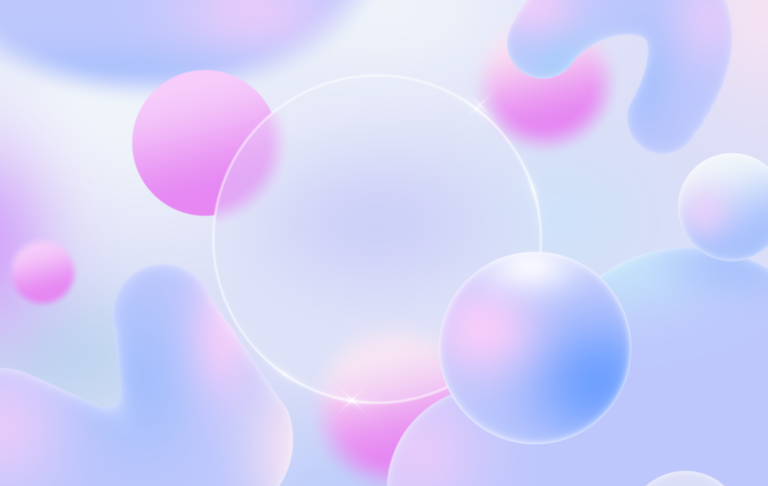
Write a Shadertoy shader that draws this background.

```glsl
const vec3 MIST = vec3(0.86, 0.87, 0.97);
const vec3 FROST = vec3(0.94, 0.96, 0.98);
const vec3 PERIWINKLE = vec3(0.74, 0.78, 0.99);
const vec3 SKY = vec3(0.62, 0.74, 0.99);
const vec3 AZURE = vec3(0.42, 0.62, 1.0);
const vec3 AQUA = vec3(0.77, 0.90, 0.98);
const vec3 BLUSH = vec3(0.96, 0.80, 0.98);
const vec3 PEACH = vec3(0.98, 0.89, 0.95);
const vec3 ORCHID = vec3(0.90, 0.53, 0.95);
const vec3 VIOLET = vec3(0.82, 0.62, 0.98);
const vec3 WHITE = vec3(1.0);

const vec3 GLASS = vec3(0.776, 0.508, 0.337);      // centre, radius
const vec3 MAIN_BALL = vec3(1.101, 0.284, 0.198);
const vec3 SIDE_BALL = vec3(1.506, 0.574, 0.111);
const float GLASS_BLUR = 0.028;
const int TUBE_STEPS = 32;
const vec2 GLINTS[4] = vec2[4](vec2(0.988, 0.784), vec2(0.724, 0.177),
                               vec2(1.097, 0.609), vec2(0.586, 0.228));

float circle(vec2 p, vec3 c) { return length(p - c.xy) - c.z; }

// Tapered capsule; each end holds centre and radius
float taper(vec2 p, vec3 a, vec3 b) {
    vec2 axis = b.xy - a.xy;
    float t = clamp(dot(p - a.xy, axis) / dot(axis, axis), 0.0, 1.0);
    return circle(p, mix(a, b, t));
}

float smoothMin(float a, float b, float k) {
    float h = max(k - abs(a - b), 0.0) / k;
    return min(a, b) - h * h * k * 0.25;
}

// Thick cubic curve that swells in the middle
float tube(vec2 p) {
    float d = 10.0;
    for (int i = 0; i <= TUBE_STEPS; i++) {
        float t = float(i) / float(TUBE_STEPS), s = 1.0 - t;
        vec2 c = s * s * s * vec2(1.117, 0.912) + 3.0 * s * s * t * vec2(1.235, 1.103)
               + 3.0 * s * t * t * vec2(1.545, 1.041) + t * t * t * vec2(1.364, 0.757);
        d = min(d, circle(p, vec3(c, 0.074 + 0.021 * sin(3.14159 * t))));
    }
    return d;
}

float cover(float d, float soft) { return smoothstep(soft, -soft, d); }

// Soft elliptical patch of colour
vec3 glow(vec3 col, vec3 tint, vec2 p, vec2 centre, vec2 size, float amount) {
    vec2 q = (p - centre) / size;
    return mix(col, tint, amount * exp(-dot(q, q)));
}

vec3 rim(vec3 col, float d, float width, float amount) {
    return mix(col, WHITE, amount * exp(-abs(d) / width));
}

vec3 pinkBall(vec3 col, vec2 p, vec3 ball, vec3 top, float soft) {
    vec2 q = (p - ball.xy) / ball.z;
    vec3 body = mix(ORCHID, top, smoothstep(-0.8, 0.9, q.y - 0.25 * q.x));
    return mix(col, body, cover(circle(p, ball), soft));
}

vec3 backdrop(vec2 p) {
    vec3 col = glow(MIST, FROST, p, vec2(0.2, 0.78), vec2(0.4, 0.3), 1.0);
    col = glow(col, FROST, p, vec2(0.8, 0.98), vec2(0.35, 0.2), 0.9);
    col = glow(col, SKY, p, vec2(0.72, -0.05), vec2(0.3, 0.2), 0.5);
    col = glow(col, vec3(0.72, 0.83, 0.93), p, vec2(0.14, 0.27), vec2(0.22, 0.14), 0.8);
    col = glow(col, VIOLET, p, vec2(-0.04, 0.50), vec2(0.15, 0.20), 0.9);
    col = glow(col, AQUA, p, vec2(1.15, 0.55), vec2(0.2, 0.16), 0.5);
    col = glow(col, PEACH, p, vec2(1.58, 0.98), vec2(0.16, 0.2), 0.8);
    // Blurred dome in the upper left corner
    float dome = (length((p - vec2(0.31, 1.12)) / vec2(0.45, 0.30)) - 1.0) * 0.3;
    vec3 body = glow(PERIWINKLE, BLUSH, p, vec2(0.52, 0.98), vec2(0.16, 0.1), 0.7);
    body = glow(body, SKY, p, vec2(0.22, 0.86), vec2(0.3, 0.05), 0.5);
    return mix(col, body, cover(dome, 0.04));
}

void mainImage(out vec4 fragColor, in vec2 fragCoord) {
    vec2 p = fragCoord / iResolution.y;
    float aa = 1.2 / iResolution.y;
    float pane = circle(p, GLASS);
    float inside = cover(pane, aa);
    vec3 col = backdrop(p);

    // Pink balls, blurred where the glass covers them
    col = pinkBall(col, p, vec3(0.422, 0.706, 0.150), BLUSH, mix(aa, GLASS_BLUR, inside));
    col = pinkBall(col, p, vec3(0.088, 0.440, 0.064), BLUSH, 0.012);
    col = pinkBall(col, p, vec3(1.121, 0.835, 0.125), PEACH, 0.035);
    col = pinkBall(col, p, vec3(0.813, 0.167, 0.150), PEACH, 0.04);

    // Frosted glass disc with a bright edge
    vec3 frosted = mix(col, FROST, 0.22);
    frosted = glow(frosted, vec3(0.79, 0.80, 0.97), p, vec2(0.77, 0.54), vec2(0.26, 0.15), 0.8);
    col = mix(col, frosted, inside);
    col = mix(col, WHITE, 0.65 * cover(abs(pane) - 0.002, aa + 0.001));

    // Left blob
    float d = smoothMin(taper(p, vec3(0.335, 0.352, 0.105), vec3(0.428, 0.095, 0.175)),
                        taper(p, vec3(0.0, 0.095, 0.148), vec3(0.226, -0.008, 0.148)), 0.06);
    vec3 body = glow(PERIWINKLE, SKY, p, vec2(0.28, 0.22), vec2(0.13, 0.16), 0.8);
    body = glow(body, BLUSH, p, vec2(0.46, 0.31), vec2(0.07, 0.13), 0.9);
    body = glow(body, BLUSH, p, vec2(0.0, 0.12), vec2(0.13, 0.13), 0.7);
    body = glow(body, PEACH, p, vec2(0.60, 0.08), vec2(0.10, 0.16), 0.8);
    col = mix(col, rim(body, d, 0.012, 0.4), cover(d, aa));

    // Curled tube
    d = tube(p);
    body = glow(PERIWINKLE, vec3(0.64, 0.80, 0.98), p, vec2(1.16, 0.87), vec2(0.1, 0.08), 0.8);
    body = glow(body, BLUSH, p, vec2(1.10, 0.99), vec2(0.09, 0.07), 0.8);
    body = glow(body, BLUSH, p, vec2(1.46, 0.96), vec2(0.08, 0.09), 0.6);
    body = glow(body, SKY, p, vec2(1.33, 0.84), vec2(0.06, 0.12), 0.6);
    col = mix(col, rim(body, d, 0.008, 0.35), cover(d, aa));

    // Right blob and the pale disc on it
    d = smoothMin(circle(p, vec3(1.42, 0.177, 0.315)), circle(p, vec3(1.008, -0.008, 0.212)), 0.09);
    body = glow(PERIWINKLE, AQUA, p, vec2(1.27, 0.46), vec2(0.20, 0.11), 0.9);
    body = glow(body, BLUSH, p, vec2(0.86, 0.07), vec2(0.14, 0.14), 0.7);
    body = glow(body, SKY, p, vec2(1.51, 0.45), vec2(0.12, 0.06), 0.6);
    col = mix(col, rim(body, d, 0.008, 0.4), cover(d, aa));
    d = circle(p, vec3(1.41, -0.09, 0.121));
    col = mix(col, rim(MIST, d, 0.006, 0.5), cover(d, aa));

    // Side ball
    d = circle(p, SIDE_BALL);
    vec2 q = (p - SIDE_BALL.xy) / SIDE_BALL.z;
    body = mix(vec3(0.66, 0.76, 0.99), FROST, smoothstep(-0.7, 1.0, q.y - 0.3 * q.x));
    body = glow(body, BLUSH, q, vec2(-0.5, -0.1), vec2(0.5), 0.6);
    col = mix(col, rim(body, d, 0.006, 0.5), cover(d, aa));

    // Main ball
    d = circle(p, MAIN_BALL);
    q = (p - MAIN_BALL.xy) / MAIN_BALL.z;
    body = glow(PERIWINKLE, AZURE, q, vec2(0.65, -0.35), vec2(0.75, 0.65), 0.95);
    body = glow(body, BLUSH, q, vec2(-0.55, 0.2), vec2(0.55, 0.5), 1.0);
    body = glow(body, WHITE, q, vec2(-0.05, 0.85), vec2(0.5, 0.28), 0.85);
    col = mix(col, rim(body, d, 0.007, 0.65), cover(d, aa));

    // Glints along the glass edge; the first two are stars
    for (int i = 0; i < 4; i++) {
        vec2 g = p - GLINTS[i];
        float light = 0.8 * exp(-length(g) / 0.04) * exp(-abs(pane) / 0.006);
        vec2 ray = abs(vec2(g.x + g.y, g.x - g.y));
        if (i < 2) light += 0.7 * exp(-min(ray.x, ray.y) / 0.003 - max(ray.x, ray.y) / 0.025);
        col = mix(col, WHITE, min(light, 1.0));
    }
    fragColor = vec4(col, 1.0);
}
```
